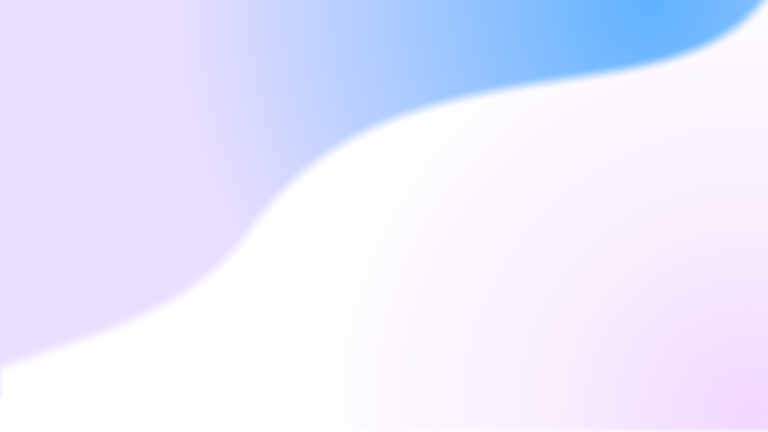
Reproduce this background procedurally as a Shadertoy shader.

```glsl
// A soft S-shaped wave divides a blue-to-lavender glow from a white-to-lilac one.
// The wave is three cubic Bezier arcs solved for height at each x; both fields
// are radial gradients, blended across the slope-corrected distance to the wave.

const vec3 SKY      = vec3(0.375, 0.700, 1.000);
const vec3 LAVENDER = vec3(0.920, 0.876, 1.000);
const vec3 LILAC    = vec3(0.945, 0.845, 0.995);
const vec3 BLUSH    = vec3(0.980, 0.943, 0.998);
const vec3 WHITE    = vec3(1.0);

vec2 bezier(vec2 a, vec2 b, vec2 c, vec2 d, float t) {
    float s = 1.0 - t;
    return s * s * s * a + 3.0 * s * s * t * b + 3.0 * s * t * t * c + t * t * t * d;
}

vec2 bezierTangent(vec2 a, vec2 b, vec2 c, vec2 d, float t) {
    float s = 1.0 - t;
    return 3.0 * (s * s * (b - a) + 2.0 * s * t * (c - b) + t * t * (d - c));
}

// Signed distance (positive above) to an arc whose x grows steadily with t.
float arcDistance(vec2 p, vec2 a, vec2 b, vec2 c, vec2 d) {
    float lo = 0.0, hi = 1.0;
    for (int i = 0; i < 16; i++) {
        float mid = 0.5 * (lo + hi);
        if (bezier(a, b, c, d, mid).x < p.x) lo = mid;
        else hi = mid;
    }
    float t = 0.5 * (lo + hi);
    vec2 tangent = normalize(bezierTangent(a, b, c, d, t));
    return (p.y - bezier(a, b, c, d, t).y) * tangent.x;
}

float waveDistance(vec2 p) {
    vec2 start = vec2(0.0, 0.148), bend = vec2(0.567, 0.451);
    vec2 crest = vec2(1.111, 0.782), end = vec2(1.778, 1.012);
    if (p.x < bend.x)
        return arcDistance(p, start, vec2(0.231, 0.229), vec2(0.440, 0.282), bend);
    if (p.x < crest.x)
        return arcDistance(p, bend, vec2(0.694, 0.630), vec2(0.845, 0.727), crest);
    return arcDistance(p, crest, vec2(1.389, 0.843), vec2(1.644, 0.826), end);
}

// Normalised radius: 0 at the centre of a glow, 1 at its rim and beyond.
float glow(vec2 p, vec2 centre, float radius) {
    return min(length(p - centre) / radius, 1.0);
}

vec3 upperField(vec2 p) {
    return mix(SKY, LAVENDER, glow(p, vec2(1.505, 0.99), 1.11));
}

vec3 lowerField(vec2 p) {
    float r = glow(p, vec2(1.736, 0.04), 1.09);
    float knee = 0.46;
    return r < knee ? mix(LILAC, BLUSH, r / knee)
                    : mix(BLUSH, WHITE, (r - knee) / (1.0 - knee));
}

void mainImage(out vec4 fragColor, in vec2 fragCoord) {
    // Canvas height is one unit, width is 16/9.
    vec2 p = fragCoord / iResolution.xy * vec2(16.0 / 9.0, 1.0);

    // Lower field, paling slightly along the bottom rim.
    float rim = 1.0 - smoothstep(0.0, 0.012, p.y);
    vec3 lower = mix(lowerField(p), WHITE, 0.5 * rim);

    // Soft wave edge, with a thin tail running down the left side.
    float softness = 0.019;
    float wave = smoothstep(-softness, softness, waveDistance(p));
    float tail = (1.0 - smoothstep(0.0, 0.010, p.x)) * smoothstep(0.074, 0.086, p.y);

    vec3 colour = mix(lower, upperField(p), max(wave, 0.5 * tail));
    fragColor = vec4(colour, 1.0);
}
```
